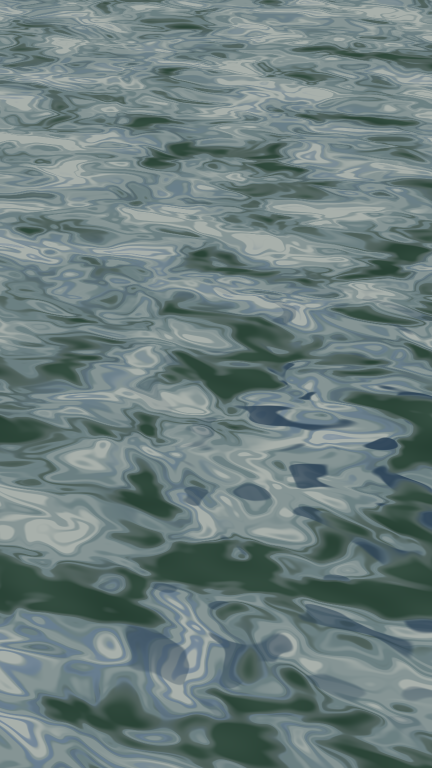
A WebGL 2 fragment shader for this texture:

```glsl
#version 300 es
precision highp float;

uniform vec2 u_resolution;
out vec4 fragColor;

const float TAU = 6.28318;
const float VIEW_HEIGHT = 1.778;   // canvas height in scene units
const float HORIZON = 3.0;         // height at which the plane vanishes
const float STRETCH = 2.1;         // flattening of waves toward the viewer
const float TILT = 0.55;           // crests fall to the right when near
const float SWELL_FREQ = 2.4;
const float RIPPLE_FREQ = 5.6;
const float FINE_FREQ = 12.0;
const float FOLD_COUNT = 1.5;      // reflection bands per unit of height
const float FOLD_GAIN = 0.17;
const int SAMPLES = 2;             // supersampling per axis

const vec3 DEEP_GREEN = vec3(0.18, 0.28, 0.23);
const vec3 MURKY_GREEN = vec3(0.32, 0.39, 0.37);
const vec3 SLATE = vec3(0.42, 0.50, 0.51);
const vec3 SILVER = vec3(0.52, 0.58, 0.58);
const vec3 PALE_SKY = vec3(0.66, 0.69, 0.67);
const vec3 BLUE_SKY = vec3(0.40, 0.49, 0.60);
const vec3 NAVY = vec3(0.17, 0.26, 0.34);

vec2 gradientAt(vec2 cell) {
    float angle = TAU * fract(sin(dot(cell, vec2(127.1, 311.7))) * 43758.5);
    return vec2(cos(angle), sin(angle));
}

float gradientNoise(vec2 p) {
    vec2 i = floor(p), f = p - i;
    vec2 w = f * f * f * (f * (f * 6.0 - 15.0) + 10.0);
    vec2 e = vec2(1.0, 0.0);
    float low = mix(dot(gradientAt(i), f),
                    dot(gradientAt(i + e), f - e), w.x);
    float high = mix(dot(gradientAt(i + e.yx), f - e.yx),
                     dot(gradientAt(i + 1.0), f - 1.0), w.x);
    return mix(low, high, w.y);
}

vec2 warp(vec2 p) {
    return vec2(gradientNoise(p), gradientNoise(p + vec2(19.3, 47.1)));
}

// Maps a view position onto the receding water plane
vec2 waterPlane(vec2 q, float depth) {
    return vec2((q.x - 0.5) * depth, STRETCH * HORIZON * depth + TILT * q.x);
}

vec3 toneRamp(float tone) {
    vec3 c = mix(DEEP_GREEN, MURKY_GREEN, smoothstep(-0.36, -0.19, tone));
    c = mix(c, SLATE, smoothstep(-0.20, -0.06, tone));
    c = mix(c, SILVER, smoothstep(0.02, 0.18, tone));
    return mix(c, PALE_SKY, smoothstep(0.28, 0.50, tone));
}

vec3 waterColor(vec2 q) {
    float far = q.y / VIEW_HEIGHT;
    float depth = HORIZON / (HORIZON - q.y);
    vec2 plane = waterPlane(q, depth);

    // Wave layers, from broad swells to fine ripples
    float broad = gradientNoise(q * vec2(1.5, 4.6) + vec2(3.7, 8.2 + 1.2 * q.x));
    vec2 swellPos = plane + 0.18 * warp(plane * 1.7);
    float swell = gradientNoise(swellPos * SWELL_FREQ);
    vec2 ripplePos = swellPos + 0.10 * warp(plane * 4.5);
    float ripple = gradientNoise(ripplePos * RIPPLE_FREQ + 11.0);
    float fine = gradientNoise(ripplePos * FINE_FREQ + 37.0);
    fine *= 1.0 - 0.5 * smoothstep(0.6, 1.0, far);

    float tone = 0.40 * broad + 0.85 * swell + 0.60 * ripple + 0.32 * fine;
    tone = tone * mix(1.12, 0.85, far) + mix(-0.10, 0.16, far);

    // Glassy reflection bands, absent from the dark wave faces
    float sheen = smoothstep(-0.24, -0.06, tone);
    float phase = FOLD_COUNT * (2.0 * ripple + swell + 0.8 * fine);
    float fold = sin(TAU * phase);
    float rim = exp(-pow((tone + 0.13) / 0.035, 2.0));
    tone += FOLD_GAIN * fold * sheen + 0.14 * rim * (1.0 - far);
    vec3 color = toneRamp(tone);

    // Blue sky glints between the bands
    float patches = gradientNoise(plane * vec2(1.6, 1.2) + 71.0);
    float blue = smoothstep(0.25, 0.85, -fold) * smoothstep(-0.15, 0.2, patches);
    color = mix(color, BLUE_SKY, 0.65 * blue * sheen * (1.0 - 0.6 * far));

    // Navy slivers, mostly right of centre in the nearer water
    float zone = smoothstep(0.0, 0.25, far) * (1.0 - smoothstep(0.48, 0.66, far));
    zone *= smoothstep(0.15, 0.75, q.x + 0.5 * patches);
    float sliver = smoothstep(0.17, 0.25, gradientNoise(ripplePos * 7.0 + 93.0));
    color = mix(color, NAVY, 0.9 * sliver * zone * sheen);

    // Soft glow inside the green water
    float glow = gradientNoise(plane * 5.0 + 53.0);
    return color + 0.05 * glow * (1.0 - sheen);
}

void main() {
    vec3 sum = vec3(0.0);
    for (int j = 0; j < SAMPLES; j++) {
        for (int i = 0; i < SAMPLES; i++) {
            vec2 offset = (vec2(i, j) + 0.5) / float(SAMPLES) - 0.5;
            vec2 q = (gl_FragCoord.xy + offset) / u_resolution.y * VIEW_HEIGHT;
            sum += waterColor(q);
        }
    }
    fragColor = vec4(sum / float(SAMPLES * SAMPLES), 1.0);
}
```
